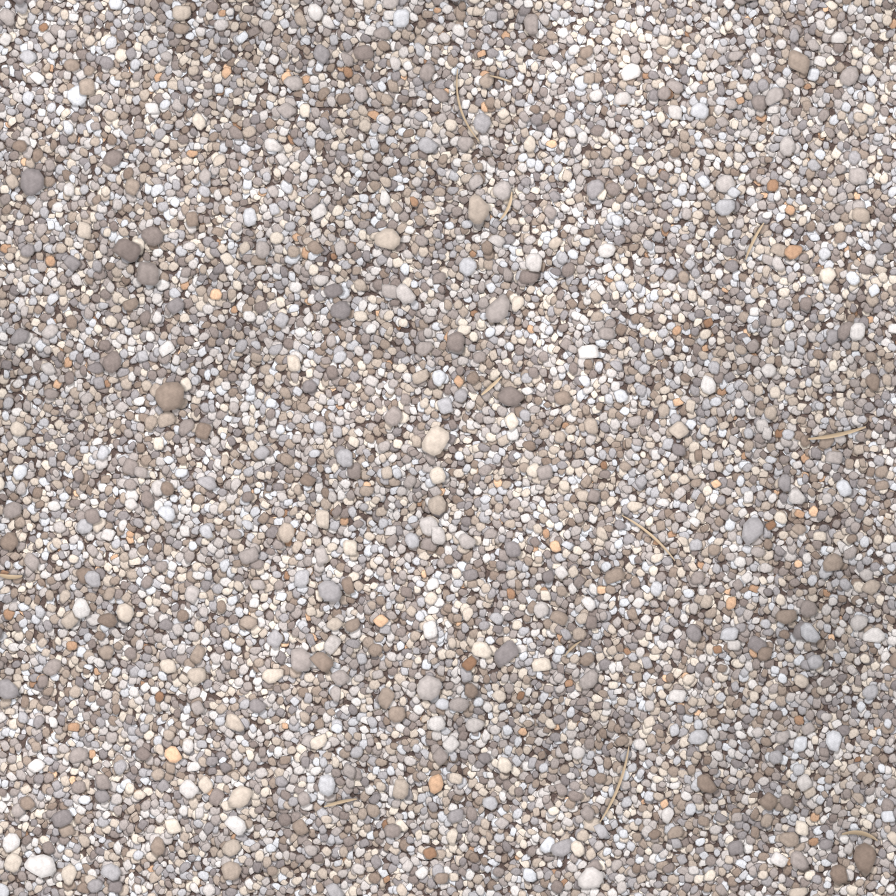
This texture is drawn by a Shadertoy shader. Its source:

```glsl
// Coarse sand: pale, angular grains packed tightly over dark soil, with dry fibres.
// Jittered cell layers from fine to coarse are painted over one another; each
// grain has its own faceted outline, tint, soft shadow and mottling.

const vec3 SOIL = vec3(0.41, 0.35, 0.33);
const vec3 GRAIN_DARK = vec3(0.60, 0.545, 0.525);
const vec3 GRAIN_PALE = vec3(0.97, 0.945, 0.935);
const vec3 TINT_COOL = vec3(0.98, 1.01, 1.045);
const vec3 TINT_WARM = vec3(1.02, 0.99, 0.94);
const vec3 TINT_RUST = vec3(1.06, 0.91, 0.77);
const vec3 FIBRE = vec3(0.80, 0.71, 0.60);
const vec2 LIGHT = vec2(-0.55, 0.83);
const float SHADOW = 0.30;
const float RIM = 0.14;
const float RELIEF = 0.08;
const float MOTTLE = 0.07;
const float PACKED = 5.0; // density at which every cell holds a grain
const int FIBRES = 12;

vec4 hash4(vec2 p) {
    vec4 q = fract(p.xyxy * vec4(0.1031, 0.1030, 0.0973, 0.1099));
    q += dot(q, q.wzxy + 33.33);
    return fract((q.xxyz + q.yzzw) * q.zywx);
}

mat2 rotation(float a) {
    return mat2(cos(a), sin(a), -sin(a), cos(a));
}

// Layered sines, roughly -1 to 1
float waves(vec2 p) {
    float sum = 0.0, amp = 0.5;
    for (int i = 0; i < 4; i++) {
        p = rotation(1.1) * p * 1.7 + 2.3;
        sum += amp * sin(p.x + 1.3 * sin(p.y)) * cos(0.8 * p.y);
        amp *= 0.7;
    }
    return sum;
}

// Larger grains gather toward the lower left
float coarseness(vec2 p) {
    return clamp(1.0 + 0.4 * (0.9 - p.x - p.y) + 0.35 * waves(p * 5.0), 0.25, 1.8);
}

// Skewed octagon with one side cut away and slightly softened corners
float grainDistance(vec2 q, float radius, vec4 h) {
    q = rotation(6.2832 * h.x) * q;
    q.x += (h.y - 0.5) * 0.6 * q.y;
    q.y *= mix(1.0, 1.35, h.z);
    vec2 a = abs(q);
    float facets = max(max(a.x, a.y), (a.x + a.y) * mix(0.62, 0.85, h.w));
    facets = max(facets, dot(q, vec2(0.8, 0.6)) * mix(1.0, 1.6, h.y));
    return mix(length(q), facets, 0.8) - radius;
}

vec3 grainColour(float tone, float kind) {
    vec3 c = mix(GRAIN_DARK, GRAIN_PALE, tone);
    if (kind < 0.24) return c * TINT_COOL;
    if (kind > 0.988) return c * TINT_RUST;
    return kind > 0.66 ? c * TINT_WARM : c;
}

void addGrains(inout vec3 col, vec2 uv, float cells, float density, float seed) {
    vec2 g = uv * cells, base = floor(g);
    float soft = cells / iResolution.y;
    for (int j = -1; j <= 1; j++)
    for (int i = -1; i <= 1; i++) {
        vec2 cell = base + vec2(i, j);
        vec4 place = hash4(cell + seed);
        if (place.x > density * coarseness(cell / cells)) continue;
        vec4 shape = hash4(cell + seed + 57.3);
        vec4 look = hash4(cell + seed + 131.7);
        vec2 q = g - cell - mix(vec2(0.12), vec2(0.88), place.yz);
        float radius = mix(0.43, 0.68, place.w);
        float d = grainDistance(q, radius, shape);
        float lit = dot(q, LIGHT);

        // Contact shadow falls on the side away from the light
        col *= 1.0 - SHADOW * (1.0 - smoothstep(0.0, 0.14, d + 0.12 * lit));

        float shade = 1.04 + RELIEF * lit / radius;
        shade -= RIM * smoothstep(-0.4 * radius, 0.0, d);
        shade += MOTTLE * waves(q * 5.0 + 20.0 * look.zw);
        vec3 c = grainColour(look.x, look.y) * shade;
        col = mix(col, c, 1.0 - smoothstep(-soft, soft, d));
    }
}

void addFibres(inout vec3 col, vec2 uv) {
    float soft = 0.8 / iResolution.y;
    for (int i = 0; i < FIBRES; i++) {
        vec4 place = hash4(vec2(float(i) * 7.0 + 3.0, 19.0));
        vec4 form = hash4(vec2(float(i) * 5.0 + 1.0, 83.0));
        vec2 q = rotation(3.1416 * place.z) * (uv - place.xy);
        float halfLength = mix(0.012, 0.045, form.x * form.x);
        float t = q.x / halfLength;
        q.y += (form.y - 0.5) * 0.5 * halfLength * t * t;
        float width = mix(0.0011, 0.0026, form.z) * (1.0 - 0.6 * t * t);
        float d = max(abs(q.y) - width, abs(q.x) - halfLength);
        col *= 1.0 - 0.25 * (1.0 - smoothstep(0.0, 0.004, d));
        vec3 c = FIBRE * (0.95 + 0.2 * form.w + 0.12 * q.y / 0.002);
        col = mix(col, c, 1.0 - smoothstep(-soft, soft, d));
    }
}

void mainImage(out vec4 fragColor, in vec2 fragCoord) {
    vec2 uv = fragCoord / iResolution.y;
    vec3 col = SOIL * (1.0 + 0.2 * waves(uv * 260.0));

    // Fine to coarse: cells across the canvas, density, seed
    addGrains(col, uv, 125.0, PACKED, 11.0);
    addGrains(col, rotation(0.5) * uv + 3.0, 104.0, PACKED, 211.0);
    addGrains(col, rotation(0.2) * uv + 2.0, 86.0, 0.50, 407.0);
    addGrains(col, uv, 60.0, 0.10, 613.0);
    addGrains(col, uv, 40.0, 0.02, 809.0);
    addFibres(col, uv);

    // Broad damp and dry patches
    float patches = 0.10 * waves(uv * 4.0 + 1.5) + 0.06 * waves(uv * 13.0);
    col *= 1.03 + patches - 0.06 * uv.x * (1.0 - uv.y);
    fragColor = vec4(clamp(col, 0.0, 1.0), 1.0);
}
```
